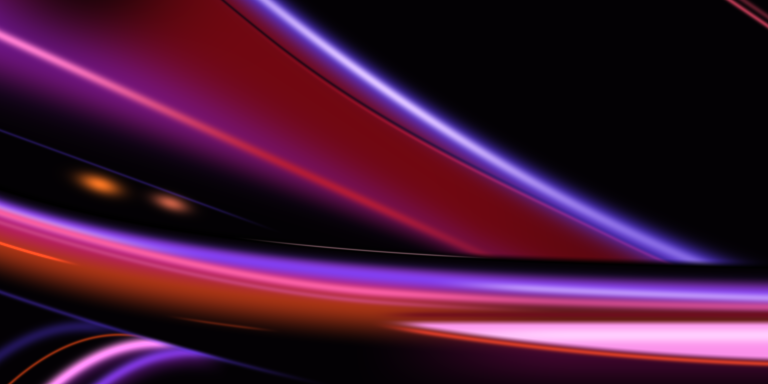
A WebGL 1 fragment shader for this background:

```glsl
precision highp float;
// Glossy ribbons of neon light on black: a red sheet with a blue rim and a
// pink ridge, a polished tube sweeping below it, and small arcs in the corner.
// Each part is a curve y = f(x) shaded by soft bands of distance to that curve.

uniform vec2 u_resolution;

const vec3 NIGHT = vec3(0.012, 0.004, 0.015);
const vec3 RED = vec3(0.43, 0.025, 0.05);
const vec3 PURPLE = vec3(0.46, 0.09, 0.60);
const vec3 BLUE = vec3(0.32, 0.20, 0.84);
const vec3 VIOLET = vec3(0.50, 0.24, 0.92);
const vec3 LILAC = vec3(0.86, 0.76, 1.0);
const vec3 PINK = vec3(0.96, 0.36, 0.62);
const vec3 MAGENTA = vec3(0.70, 0.10, 0.40);
const vec3 ORANGE = vec3(0.78, 0.24, 0.08);
const vec3 ROSE = vec3(0.97, 0.56, 0.90);
const float RIM_CORE = 0.013;    // half width of the bright blue rim
const float RIDGE_CORE = 0.013;  // half width of the pink ridge
const float HAIR = 0.004;        // half width of thin streaks

// Soft band of half width w around zero
float band(float d, float w) {
  return exp(-d * d / (w * w));
}

// Rises over a to b, then falls over c to e
float span(float x, float a, float b, float c, float e) {
  return smoothstep(a, b, x) * (1.0 - smoothstep(c, e, x));
}

// Guiding curves
float rimCurve(float x) { float d = x - 0.69; return 1.0 - 0.799 * d + 0.17 * d * d; }
float ridgeCurve(float x) { return 0.909 - 0.455 * x; }
float tubeTop(float x) { return 0.29 + 0.215 * exp(-1.5 * x); }
float tubeBottom(float x) { return 0.24 - 0.345 * x + 0.07 * x * x; }

vec3 sheet(vec2 p) {
  float rim = (p.y - rimCurve(p.x)) / 1.22;
  float ridge = (p.y - ridgeCurve(p.x)) / 1.1;
  float along = clamp(p.x / 1.25, 0.0, 1.0);

  // Red body, dark under the ridge and in the upper left corner
  float lit = smoothstep(-mix(0.15, 0.05, along), 0.03, ridge);
  vec3 c = RED * lit * (1.0 - 0.25 * smoothstep(1.1, 1.8, p.x));
  float glowWidth = ridge > 0.0 ? mix(0.15, 0.05, along) : mix(0.105, 0.03, along);
  c = mix(c, PURPLE, band(ridge, glowWidth) * mix(0.95, 0.3, along));
  c *= 1.0 - 0.8 * band(length((p - vec2(0.22, 1.06)) * vec2(0.7, 1.0)), 0.16);
  vec3 ridgeColor = mix(vec3(0.98, 0.48, 0.80), vec3(0.68, 0.10, 0.20), smoothstep(0.0, 0.8, p.x));
  c = mix(c, ridgeColor, band(ridge, RIDGE_CORE) * (1.0 - 0.5 * smoothstep(0.9, 1.3, p.x)));

  // Groove running beside the rim
  float groove = rim + (0.09 - 0.065 * smoothstep(0.7, 1.6, p.x)) / 1.22;
  c *= 1.0 - 0.65 * band(groove, HAIR);
  c += vec3(0.35, 0.06, 0.10) * band(groove + 0.008, HAIR) * smoothstep(0.5, 1.6, p.x);

  // Rim glow over the edge of the body
  c *= 1.0 - smoothstep(-0.03, 0.01, rim);
  c = mix(c, BLUE, band(rim, rim > 0.0 ? 0.032 : 0.044) * 0.95);
  float shine = 0.35 + 0.65 * band(p.x - 1.0, 0.4);
  return mix(c, LILAC, band(rim, RIM_CORE) * shine);
}

vec3 tube(vec2 p) {
  float v = tubeTop(p.x) - p.y;
  float right = smoothstep(0.9, 1.5, p.x);

  // Body runs from magenta through orange to shadow
  vec3 c = mix(MAGENTA, ORANGE * 0.85, smoothstep(0.075, 0.15, v));
  c *= smoothstep(0.02, 0.07, v) * (1.0 - smoothstep(0.13, 0.25, v));
  c *= 1.0 - 0.45 * right;
  c += vec3(0.25, 0.02, 0.17) * right * smoothstep(0.13, 0.2, v) * smoothstep(-0.06, 0.1, p.y);

  // Violet reflection, then the pink line below it
  float violet = v - 0.043 - 0.014 * p.x;
  c = mix(c, VIOLET, band(violet, 0.022 + 0.004 * p.x));
  float gleam = 0.6 * (1.0 - smoothstep(0.1, 0.6, p.x)) + 0.6 * smoothstep(1.1, 1.4, p.x);
  c = mix(c, LILAC, band(violet - 0.006, 0.011) * gleam);
  float pink = v - 0.058 - 0.042 * smoothstep(0.0, 1.0, p.x);
  c = mix(c, PINK, band(pink, 0.012) * (1.0 - 0.35 * right));
  c = mix(c, PINK * 0.85, band(pink - 0.026, 0.007) * 0.6 * (1.0 - right));

  // Broad rose highlight that opens to the right, with an orange lower edge
  float d = p.x - 0.99;
  float lower = 0.153 - 0.165 * d + 0.065 * d * d;
  float inside = smoothstep(lower, lower + 0.022, p.y) * (1.0 - smoothstep(0.15, 0.17, p.y));
  float open = smoothstep(0.96, 1.12, p.x);
  c = mix(c, mix(ROSE, vec3(1.0, 0.80, 0.98), band(p.y - 0.127, 0.02) * right), inside * open);
  c = mix(c, vec3(0.80, 0.22, 0.14), band(p.y - lower, 0.007) * open);
  c = mix(c, vec3(0.42, 0.04, 0.10), band(p.y - 0.18, 0.008) * open * 0.8);

  // Short orange streaks
  float streaks = band(v - 0.138, HAIR) * (1.0 - smoothstep(0.1, 0.22, p.x));
  streaks += 0.5 * band(v - 0.225, HAIR) * span(p.x, 0.42, 0.55, 0.62, 0.74);
  return c + ORANGE * streaks * 0.6;
}

// Four nested arcs in the lower left corner
vec3 cornerArcs(vec2 p) {
  vec3 c = NIGHT;
  for (int i = 0; i < 4; i++) {
    float k = float(i);
    vec2 apex = mix(vec2(0.22, 0.15), vec2(0.50, 0.085), k / 3.0);
    float dx = p.x - apex.x;
    float d = (p.y - apex.y + 1.55 * dx * dx) / sqrt(1.0 + 9.6 * dx * dx);
    vec3 tint = i == 0 ? BLUE * 0.4 : i == 1 ? ORANGE * 0.7 : i == 2 ? ROSE : VIOLET * 0.8;
    float w = i == 1 ? HAIR : 0.016;
    c = mix(c, tint, band(d, w) * (1.0 - smoothstep(0.0, 0.12, dx)));
    if (i > 1) c += PURPLE * 0.35 * band(d + 0.02, 0.025) * (1.0 - smoothstep(0.0, 0.1, dx));
  }
  return c;
}

void main() {
  vec2 p = gl_FragCoord.xy / u_resolution * vec2(2.0, 1.0);
  float aa = 1.5 / u_resolution.y;
  vec3 color = NIGHT + sheet(p);

  // Dark gap under the sheet with a faint blue lip and two warm glints
  float gap = p.y - 0.661 + 0.365 * p.x;
  color = mix(NIGHT, color, smoothstep(-aa, 0.02, gap));
  color += BLUE * 0.3 * band(gap, HAIR) * (1.0 - smoothstep(0.5, 0.75, p.x));
  for (int i = 0; i < 2; i++) {
    float k = float(i);
    vec2 q = p - mix(vec2(0.26, 0.52), vec2(0.445, 0.471), k);
    q.y += 0.25 * q.x;
    float glint = band(length(q / vec2(0.05, 0.022)), 1.0 - 0.15 * k);
    color += mix(vec3(0.95, 0.45, 0.12), vec3(0.75, 0.36, 0.25), k) * glint;
  }

  // Tube with a dark rim and a hairline of light above it
  float top = p.y - tubeTop(p.x);
  color *= smoothstep(0.0, 0.022, top);
  color += vec3(0.35, 0.25, 0.28) * band(top - 0.006, HAIR * 0.6) * span(p.x, 0.6, 0.85, 1.1, 1.3);
  color = mix(NIGHT + tube(p), color, smoothstep(-aa, aa, top));

  // Lower edge of the tube and the corner beneath it
  float bottom = p.y - tubeBottom(p.x);
  color = mix(cornerArcs(p), color, smoothstep(-0.012, 0.012, bottom));
  color += BLUE * 0.4 * band(bottom, 0.006) * (1.0 - smoothstep(0.5, 0.9, p.x));

  // Pink double streak in the upper right corner
  float streak = (p.y - 1.0 + 0.68 * (p.x - 1.9)) / 1.2;
  color += vec3(0.65, 0.20, 0.28) * (band(streak, 0.006) + 0.5 * band(streak - 0.02, 0.007)) * smoothstep(0.88, 0.93, p.y);
  gl_FragColor = vec4(clamp(color, 0.0, 1.0), 1.0);
}
```
